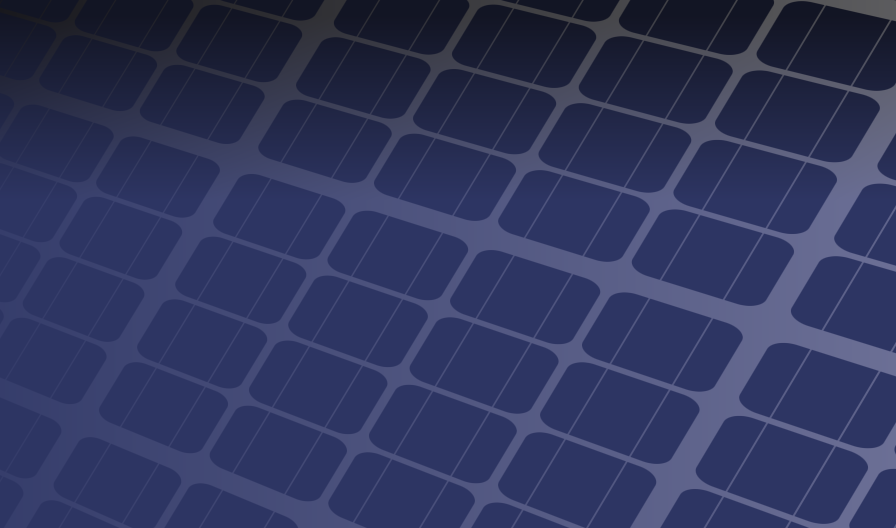
Give the GLSL for this pattern, as a WebGL 2 fragment shader.

```glsl
#version 300 es
precision highp float;

uniform vec2 u_resolution;
out vec4 outColor;

const float ASPECT = 1.699;
const float CELLS_PER_PANEL = 4.0;
const vec2 PANEL_GAP = vec2(0.10, 0.19);
const vec2 CELL_HALF = vec2(0.465);
const float CORNER_RADIUS = 0.155;
const float BUSBAR_OFFSET = 0.22;
const float BUSBAR_HALF_WIDTH = 0.006;

const vec3 CELL_BLUE = vec3(0.178, 0.208, 0.388);
const vec3 CELL_DARK = vec3(0.072, 0.082, 0.140);
const vec3 FRAME_LEFT = vec3(0.210, 0.240, 0.420);
const vec3 FRAME_RIGHT = vec3(0.420, 0.435, 0.585);
const vec3 FRAME_DARK_LEFT = vec3(0.095, 0.095, 0.115);
const vec3 FRAME_DARK_RIGHT = vec3(0.360, 0.360, 0.370);

// Maps the canvas (y down) onto the tilted plane, one unit per cell
vec2 projectToPlane(vec2 p) {
  mat3 planeToCanvas = mat3(
    0.19854, 0.05664, -0.0346,
    -0.07345, 0.11980, -0.0010,
    0.52765, 0.40929, 1.0);
  vec3 h = inverse(planeToCanvas) * vec3(p, 1.0);
  return h.xy / h.z;
}

// Position relative to the nearest cell centre, with wider gaps between panels
vec2 cellCoord(vec2 plane, vec2 panelGap) {
  vec2 halfGap = 0.5 * panelGap;
  vec2 q = mod(plane + 0.5 + halfGap, CELLS_PER_PANEL + panelGap) - halfGap;
  vec2 index = clamp(floor(q), 0.0, CELLS_PER_PANEL - 1.0);
  return q - index - 0.5;
}

float roundedBox(vec2 p, vec2 halfSize, float radius) {
  vec2 d = abs(p) - halfSize + radius;
  return length(max(d, 0.0)) + min(max(d.x, d.y), 0.0) - radius;
}

float coverage(float dist, float pixel) {
  return 1.0 - smoothstep(-0.5 * pixel, 0.5 * pixel, dist);
}

void main() {
  vec2 uv = gl_FragCoord.xy / u_resolution;
  float depth = 1.0 - uv.y;
  vec2 plane = projectToPlane(vec2(uv.x * ASPECT, depth));
  vec2 local = cellCoord(plane, PANEL_GAP);

  // Shade falling from the top edge, sheen growing to the right
  float light = clamp((depth - 0.03) / 0.35, 0.0, 1.0);
  vec3 cellColor = mix(CELL_DARK, CELL_BLUE, light);
  vec3 frameColor = mix(
    mix(FRAME_DARK_LEFT, FRAME_DARK_RIGHT, uv.x),
    mix(FRAME_LEFT, FRAME_RIGHT, uv.x), light);

  // Rounded cells with two thin busbars each
  float cellDist = roundedBox(local, CELL_HALF, CORNER_RADIUS);
  float cell = coverage(cellDist, 1.2 * fwidth(cellDist));
  float barDist = abs(abs(local.x) - BUSBAR_OFFSET) - BUSBAR_HALF_WIDTH;
  float busbar = coverage(barDist, fwidth(plane.x));

  vec3 color = mix(frameColor, cellColor, cell * (1.0 - 0.8 * busbar));
  outColor = vec4(color, 1.0);
}
```
